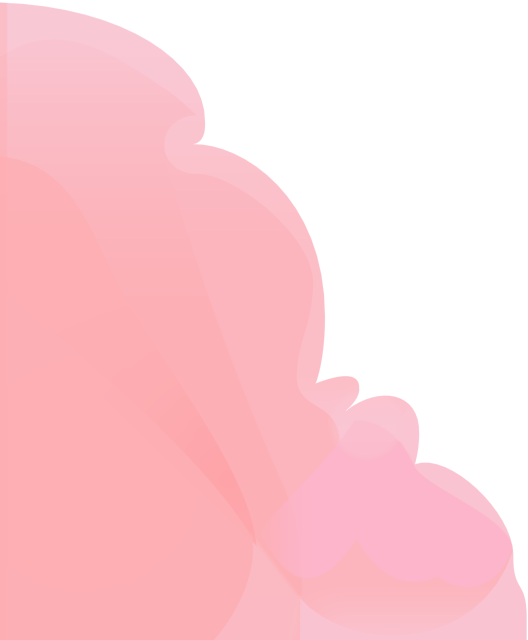
A WebGL 1 fragment shader for this background:

```glsl
precision highp float;
// Layered translucent pink petals with a scalloped right edge on white.
// Each layer is a closed path of cubic curves: the nearest distance and the
// crossing parity give a smooth coverage, tinted by broad gradients.

uniform vec2 u_resolution;

vec2 point;      // current position, 768 units tall, y pointing down
vec2 pen;
float nearest;   // squared distance to the path
float side;      // +1 inside, -1 outside
vec3 color;

// Path building
void moveTo(float x, float y) {
  pen = vec2(x, y);
  nearest = 1e8;
  side = -1.0;
}

void lineTo(float x, float y) {
  vec2 end = vec2(x, y), edge = end - pen, w = point - pen;
  vec2 d = w - edge * clamp(dot(w, edge) / max(dot(edge, edge), 1e-4), 0.0, 1.0);
  nearest = min(nearest, dot(d, d));
  if ((pen.y > point.y) != (end.y > point.y)) {
    if (w.x < edge.x * w.y / edge.y) side = -side;
  }
  pen = end;
}

void curveTo(float ax, float ay, float bx, float by, float x, float y) {
  vec2 start = pen;
  for (int i = 1; i <= 16; i++) {
    float t = float(i) / 16.0, s = 1.0 - t;
    vec2 q = s * s * s * start + 3.0 * s * s * t * vec2(ax, ay)
           + 3.0 * s * t * t * vec2(bx, by) + t * t * t * vec2(x, y);
    lineTo(q.x, q.y);
  }
}

// Painting
float coverage(float soft) {
  return smoothstep(-soft, soft, side * sqrt(nearest));
}

void paint(vec3 tint, float alpha) {
  color = mix(color, tint, alpha);
}

float disc(vec2 center, float radius, float soft) {
  return 1.0 - smoothstep(-soft, soft, length(point - center) - radius);
}

void main() {
  point = vec2(gl_FragCoord.x, u_resolution.y - gl_FragCoord.y) * 768.0 / u_resolution.y;
  float x = point.x, y = point.y;
  float fine = 0.75 * 768.0 / u_resolution.y;

  // Scalloped silhouette
  moveTo(-20.0, 3.0);
  lineTo(0.0, 3.0);
  curveTo(150.0, 8.0, 246.0, 75.0, 246.0, 145.0);
  curveTo(247.0, 160.0, 243.0, 171.0, 232.0, 173.0);
  curveTo(290.0, 172.0, 390.0, 235.0, 390.0, 380.0);
  curveTo(390.0, 412.0, 386.0, 440.0, 379.0, 460.0);
  curveTo(405.0, 450.0, 432.0, 445.0, 431.0, 466.0);
  curveTo(432.0, 474.0, 425.0, 484.0, 415.0, 493.0);
  curveTo(455.0, 462.0, 504.0, 470.0, 503.0, 520.0);
  curveTo(503.0, 534.0, 501.0, 545.0, 498.0, 557.0);
  curveTo(540.0, 542.0, 615.0, 615.0, 616.0, 665.0);
  curveTo(615.0, 712.0, 632.0, 695.0, 632.0, 740.0);
  lineTo(632.0, 800.0);
  lineTo(-20.0, 800.0);
  lineTo(-20.0, 3.0);
  float silhouette = coverage(fine);

  // Pale rim
  color = mix(vec3(0.976, 0.785, 0.835), vec3(0.988, 0.745, 0.775), smoothstep(20.0, 330.0, y));
  paint(vec3(0.98, 0.765, 0.82), smoothstep(440.0, 520.0, y));

  // Inner petal, carved by round notches
  moveTo(-20.0, 85.0);
  curveTo(60.0, 10.0, 130.0, 60.0, 210.0, 115.0);
  lineTo(236.0, 138.0);
  curveTo(184.0, 140.0, 184.0, 208.0, 236.0, 209.0);
  curveTo(275.0, 205.0, 376.0, 280.0, 376.0, 340.0);
  curveTo(374.0, 395.0, 356.0, 410.0, 356.0, 455.0);
  curveTo(360.0, 495.0, 405.0, 480.0, 408.0, 530.0);
  lineTo(480.0, 530.0);
  lineTo(498.0, 562.0);
  curveTo(520.0, 590.0, 600.0, 615.0, 616.0, 660.0);
  curveTo(575.0, 785.0, 420.0, 785.0, 360.0, 718.0);
  lineTo(360.0, 800.0);
  lineTo(-20.0, 800.0);
  lineTo(-20.0, 85.0);
  vec3 inner = mix(vec3(0.98, 0.745, 0.785), vec3(0.988, 0.708, 0.739), smoothstep(60.0, 330.0, y));
  inner = mix(inner, vec3(0.98, 0.76, 0.805), smoothstep(690.0, 775.0, y) * smoothstep(335.0, 420.0, x));
  paint(inner, coverage(fine) * (0.35 + 0.65 * smoothstep(40.0, 150.0, y)));

  // Warm fold ending on a long diagonal crease
  moveTo(195.0, 180.0);
  curveTo(230.0, 310.0, 290.0, 470.0, 330.0, 560.0);
  curveTo(365.0, 635.0, 362.0, 660.0, 362.0, 715.0);
  lineTo(-20.0, 715.0);
  lineTo(-20.0, 180.0);
  lineTo(195.0, 180.0);
  paint(vec3(0.99, 0.677, 0.695), coverage(fine) * 0.62 * smoothstep(150.0, 420.0, y));

  // Pale wedge beside the lower blob
  moveTo(300.0, 640.0);
  lineTo(360.0, 718.0);
  curveTo(362.0, 740.0, 355.0, 760.0, 345.0, 800.0);
  lineTo(200.0, 800.0);
  lineTo(300.0, 640.0);
  paint(vec3(0.984, 0.735, 0.768), coverage(4.0) * 0.85);

  // Dark fold, strongest where the creases meet
  moveTo(-20.0, 187.0);
  curveTo(60.0, 185.0, 95.0, 235.0, 130.0, 320.0);
  curveTo(180.0, 420.0, 300.0, 560.0, 308.0, 655.0);
  lineTo(-20.0, 340.0);
  lineTo(-20.0, 187.0);
  float meeting = exp(-dot(point - vec2(275.0, 575.0), point - vec2(275.0, 575.0)) / 14000.0);
  paint(mix(vec3(0.992, 0.683, 0.698), vec3(0.996, 0.63, 0.648), meeting), coverage(fine) * 0.75);

  // Lower left blob
  moveTo(-20.0, 330.0);
  lineTo(10.0, 353.0);
  curveTo(150.0, 470.0, 250.0, 560.0, 303.0, 645.0);
  curveTo(310.0, 700.0, 270.0, 768.0, 220.0, 800.0);
  lineTo(-20.0, 800.0);
  lineTo(-20.0, 330.0);
  paint(vec3(0.99, 0.686, 0.706), coverage(fine) * 0.88);
  paint(vec3(0.994, 0.675, 0.695), disc(vec2(100.0, 570.0), 140.0, 2.0) * 0.1);

  // Cool pink scallops
  moveTo(425.0, 505.0);
  curveTo(390.0, 560.0, 330.0, 610.0, 312.0, 640.0);
  curveTo(335.0, 680.0, 370.0, 735.0, 428.0, 647.0);
  curveTo(455.0, 695.0, 490.0, 708.0, 525.0, 692.0);
  curveTo(560.0, 718.0, 600.0, 705.0, 616.0, 655.0);
  curveTo(600.0, 615.0, 520.0, 590.0, 498.0, 562.0);
  curveTo(485.0, 525.0, 450.0, 500.0, 425.0, 505.0);
  paint(vec3(0.988, 0.708, 0.796), coverage(1.5) * 0.9 * smoothstep(300.0, 375.0, x));

  // Round highlights and the thin left seam
  paint(vec3(0.982, 0.79, 0.835), disc(vec2(440.0, 508.0), 42.0, 8.0) * 0.4);
  paint(vec3(0.982, 0.78, 0.83), disc(vec2(520.0, 515.0), 40.0, fine) * 0.35);
  paint(vec3(0.996, 0.675, 0.69), (1.0 - smoothstep(7.0, 10.0, x)) * 0.4);

  gl_FragColor = vec4(mix(vec3(1.0), color, silhouette), 1.0);
}
```
